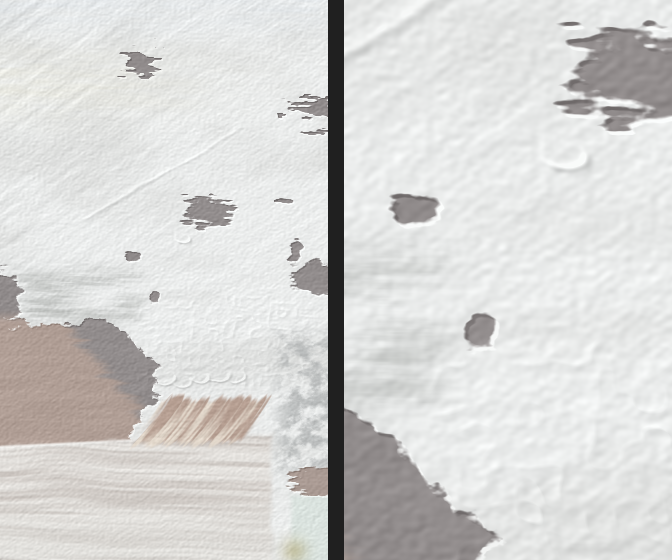
Left: the whole. Right: its middle third, enlarged.
A Shadertoy shader for this texture:

```glsl
// Thick white paint dragged over a taupe and grey ground on canvas.
// Masks decide where the ground shows; a height field of brush marks,
// weave and paint ridges is lit from the upper left.

float hash(vec2 p) {
    vec3 q = fract(vec3(p.xyx) * 0.1031);
    q += dot(q, q.yzx + 33.33);
    return fract((q.x + q.y) * q.z);
}

float noise(vec2 p) {
    vec2 i = floor(p), f = fract(p);
    f = f * f * (3.0 - 2.0 * f);
    return mix(mix(hash(i), hash(i + vec2(1, 0)), f.x),
               mix(hash(i + vec2(0, 1)), hash(i + vec2(1, 1)), f.x), f.y);
}

float fbm(vec2 p) {
    float sum = 0.0, amp = 0.5;
    for (int i = 0; i < 4; i++) {
        sum += amp * noise(p);
        p = p * 2.1 + 7.3;
        amp *= 0.5;
    }
    return sum / 0.9375;
}

// Soft-edged box mask
float boxMask(vec2 p, vec2 lo, vec2 hi, float soft) {
    vec2 d = min(p - lo, hi - p);
    return smoothstep(-soft, soft, min(d.x, d.y));
}

// Gaps in the white paint: centre, half size
const vec4 GAPS[11] = vec4[11](
    vec4(0.252, 0.884, 0.028, 0.030), vec4(0.568, 0.808, 0.065, 0.017),
    vec4(0.570, 0.762, 0.035, 0.007), vec4(0.372, 0.622, 0.046, 0.030),
    vec4(0.508, 0.641, 0.018, 0.006), vec4(0.565, 0.508, 0.043, 0.032),
    vec4(0.527, 0.553, 0.013, 0.020), vec4(0.236, 0.541, 0.016, 0.010),
    vec4(0.277, 0.471, 0.010, 0.013), vec4(0.010, 0.467, 0.030, 0.050),
    vec4(0.580, 0.142, 0.066, 0.027));

float bareGround(vec2 p) {
    float streak = 0.65 * noise(p * vec2(42, 190)) + 0.35 * noise(p * vec2(130, 380));
    float ragged = fbm(p * vec2(50, 75)) - 0.5;
    float bare = 0.0;
    for (int i = 0; i < 11; i++) {
        vec4 g = GAPS[i];
        vec2 q = abs(p - g.xy) / g.zw;
        float dry = smoothstep(0.55, 0.78, g.y);
        float d = 1.0 - pow(q.x * q.x * q.x + q.y * q.y * q.y, 0.333);
        d += mix(1.1 * ragged, 2.1 * (streak - 0.58), 0.3 + 0.7 * dry);
        bare = max(bare, smoothstep(0.0, 0.2, d));
    }
    // Large exposed slab at the left
    float right = 0.28 - 1.3 * max(p.y - 0.36, 0.0) - 0.5 * max(0.3 - p.y, 0.0);
    float slab = min(0.426 - p.y, right - p.x) + 0.045 * ragged;
    slab = min(slab, p.y - 0.2 - 0.05 * p.x);
    return max(bare, smoothstep(0.0, 0.006, slab));
}

float lowerStroke(vec2 p) {
    float wob = 0.012 * (fbm(p * 30.0) - 0.5);
    return boxMask(p + wob, vec2(-0.2, -0.2), vec2(0.485, 0.203 + 0.04 * p.x), 0.008);
}

float impastoArea(vec2 p) {
    return boxMask(p, vec2(0.25, 0.30), vec2(0.56, 0.47), 0.03);
}

// Nearly level bands that sag to the right
float lowerBands(vec2 p) {
    float y = p.y + 0.05 * p.x * p.x + 0.012 * noise(p * vec2(9, 6));
    return 0.6 * noise(vec2(p.x * 4.0, y * 85.0)) + 0.4 * noise(vec2(p.x * 9.0, y * 210.0));
}

float paintHeight(vec2 p) {
    float bare = bareGround(p), low = lowerStroke(p), thick = impastoArea(p);
    vec2 slant = vec2(dot(p, vec2(0.82, 0.57)), dot(p, vec2(-0.57, 0.82)));
    float left = smoothstep(0.5, 0.05, p.x) * smoothstep(0.45, 0.6, p.y);
    float h = 0.5 * noise(p * vec2(210, 260)) + 0.22 * noise(slant * vec2(75, 330));
    h += (0.25 + 0.65 * left) * noise(slant * vec2(14, 110)) * (1.0 - low) * (1.0 - bare);
    h += 0.9 * fbm(p * vec2(45, 60)) * (1.0 - bare) * (1.0 - 0.6 * low);
    vec2 warped = p + 0.01 * noise(p * 40.0);
    h += 0.9 * thick * (1.0 - abs(2.0 * noise(warped * vec2(65, 85)) - 1.0));
    h += 0.75 * low * lowerBands(p) - 0.55 * bare;
    // Long slanted ridge and a row of curled paint lips
    float along = clamp((p.x - 0.13) / 0.3, 0.0, 1.0);
    float off = p.y - 0.596 - 0.17 * along - 0.008 * noise(p * 25.0);
    h += 0.8 * exp(-off * off / 0.000012) * boxMask(p, vec2(0.13, 0.5), vec2(0.43, 0.8), 0.03);
    for (int i = 0; i < 6; i++) {
        float k = float(i);
        vec2 c = vec2(0.295 + 0.031 * k, 0.318 + 0.016 * hash(vec2(k, 4)));
        if (i == 5) c = vec2(0.325, 0.575);
        vec2 q = (p - c) * vec2(1.0, 1.5) + 0.006 * (noise(p * 60.0 + k) - 0.5);
        float ring = (length(q) - 0.012 - 0.009 * hash(vec2(k, 9))) / 0.0028;
        h += 1.1 * exp(-ring * ring) * smoothstep(0.008, -0.008, q.y - 0.4 * q.x);
    }
    return h;
}

void mainImage(out vec4 fragColor, in vec2 fragCoord) {
    vec2 p = fragCoord / iResolution.y;
    float cloud = fbm(p * vec2(6, 14)), streak = fbm(p * vec2(12, 110));

    // White paint with cool and yellowish drifts
    vec3 col = mix(vec3(0.875, 0.88, 0.875), vec3(0.92, 0.927, 0.925), smoothstep(0.25, 0.65, cloud));
    col = mix(col, vec3(0.85, 0.88, 0.91), 0.5 * smoothstep(0.9, 1.0, p.y) * streak);
    float cream = exp(-pow((p.y - 0.85) / 0.06, 2.0)) * smoothstep(0.6, 0.0, p.x);
    col = mix(col, vec3(0.88, 0.87, 0.80), 0.6 * cream * streak);

    // Thin grey wash at the left and scumbled grey at the right
    float wash = boxMask(p, vec2(0.03, 0.42), vec2(0.25, 0.515), 0.03);
    col = mix(col, vec3(0.72, 0.73, 0.72), wash * smoothstep(0.2, 0.85, streak) * 0.9);
    float scumble = boxMask(p, vec2(0.50, 0.16), vec2(0.7, 0.40), 0.03);
    col = mix(col, vec3(0.73, 0.74, 0.74), scumble * smoothstep(0.3, 0.7, fbm(p * vec2(55, 75))));
    float corner = boxMask(p, vec2(0.52, -0.1), vec2(0.7, 0.115), 0.008);
    col = mix(col, vec3(0.84, 0.88, 0.86), 0.8 * corner);
    float olive = exp(-dot(p - vec2(0.525, 0.015), p - vec2(0.525, 0.015)) / 0.0005);
    col = mix(col, vec3(0.73, 0.71, 0.56), olive * (0.4 + 0.6 * cloud));

    // Exposed ground: taupe below, grey along the slanted border
    float taupe = smoothstep(0.375, 0.345, dot(p, vec2(0.76, 0.65)) + 0.05 * (streak - 0.5));
    taupe = max(taupe * smoothstep(0.45, 0.42, p.y), 0.8 * smoothstep(0.22, 0.18, p.y));
    vec3 ground = mix(vec3(0.57, 0.55, 0.55), vec3(0.69, 0.62, 0.585), taupe);
    col = mix(col, ground + 0.05 * (streak - 0.5), bareGround(p));

    // Lower beige stroke
    float bands = lowerBands(p);
    vec3 beige = mix(vec3(0.79, 0.765, 0.745), vec3(0.895, 0.885, 0.87), smoothstep(0.15, 0.75, bands));
    beige = mix(beige, vec3(0.88, 0.88, 0.865), 0.5 * smoothstep(0.14, 0.02, p.y));
    col = mix(col, beige, lowerStroke(p));

    // Peach stroke pulled into leaning strands
    float lean = p.x - 0.75 * (p.y - 0.2) + 2.0 * pow(p.y - 0.25, 2.0);
    float strand = 0.6 * noise(vec2(lean * 100.0, p.y * 11.0)) + 0.4 * noise(vec2(lean * 230.0, p.y * 18.0));
    float ends = 0.025 * (strand - 0.5);
    float peach = boxMask(vec2(lean, p.y) + ends, vec2(0.235, 0.207), vec2(0.415, 0.288), 0.006);
    float pale = smoothstep(0.3, 0.75, strand + 3.5 * (0.245 - p.y));
    col = mix(col, mix(vec3(0.71, 0.62, 0.57), vec3(0.89, 0.85, 0.80), pale), peach);

    // Raking light over the relief
    vec2 toLight = vec2(-0.0022, 0.0022);
    float relief = paintHeight(p) - paintHeight(p + toLight);
    col += 0.11 * clamp(relief, -1.2, 0.6);
    fragColor = vec4(clamp(col, 0.0, 1.0), 1.0);
}
```
